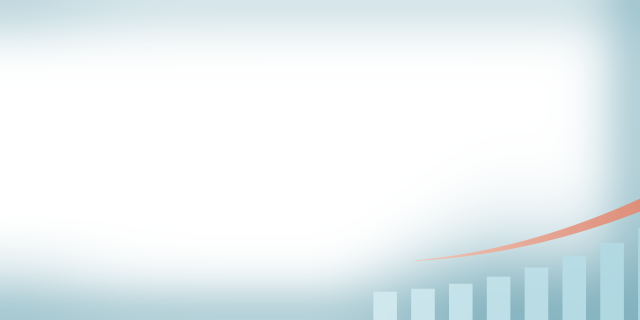
Write a WebGL 1 fragment shader that draws this background.

```glsl
precision highp float;
// Pale backdrop: white centre with soft teal haze along the edges, deepest at
// the lower right, where a row of rising bars stands under a swelling curve.
// Haze is built from Gaussian falloffs; bars repeat along x by cell index.

uniform vec2 u_resolution;

#define BAR_START 1.1667
#define BAR_PITCH 0.1182
#define BAR_WIDTH 0.0737
#define CURVE_START 1.29
#define CURVE_THICKNESS 0.019
#define HAZE_ABSORPTION vec3(0.50, 0.31, 0.26)
#define BAR_PALE vec3(0.82, 0.915, 0.935)
#define BAR_DEEP vec3(0.68, 0.845, 0.885)
#define CURVE_PALE vec3(0.94, 0.77, 0.71)
#define CURVE_DEEP vec3(0.87, 0.56, 0.48)

float falloff(float distance, float width) {
  float d = distance / width;
  return exp(-d * d);
}

// Overlapping layers of haze, each hiding part of what remains
float hazeAmount(vec2 p) {
  float rise = smoothstep(0.95, 1.6, p.x);
  float bottom = mix(0.58, 0.93, rise) * falloff(p.y, mix(0.125, 0.26, rise));
  float top = 0.32 * falloff(1.0 - p.y, 0.125);
  float right = 0.58 * falloff(2.0 - p.x, 0.13);
  float left = 0.25 * falloff(p.x, 0.3) * smoothstep(0.2, 0.5, abs(p.y - 0.55));
  return 1.0 - (1.0 - bottom) * (1.0 - top) * (1.0 - right) * (1.0 - left);
}

// Coverage of a band of given half width around zero, smoothed over one pixel
float band(float offset, float halfWidth, float pixel) {
  return clamp((halfWidth - abs(offset)) / pixel + 0.5, 0.0, 1.0);
}

vec3 drawBars(vec3 color, vec2 p, float pixel) {
  float cell = (p.x - BAR_START) / BAR_PITCH + 0.5 * (1.0 - BAR_WIDTH / BAR_PITCH);
  float index = floor(cell);
  float height = 0.0885 + index * (0.0059 + 0.00325 * index);
  float offset = (fract(cell) - 0.5) * BAR_PITCH;
  float cover = band(offset, 0.5 * BAR_WIDTH, pixel);
  cover *= clamp((height - p.y) / pixel + 0.5, 0.0, 1.0) * step(0.0, index);
  vec3 tint = mix(BAR_PALE, BAR_DEEP, clamp(index / 7.0, 0.0, 1.0));
  return mix(color, tint, 0.94 * cover);
}

vec3 drawCurve(vec3 color, vec2 p, float pixel) {
  float t = (p.x - CURVE_START) / (2.0 - CURVE_START);
  float along = clamp(t, 0.0, 1.0);
  float center = 0.185 + along * (0.049 + 0.125 * along);
  float halfWidth = 0.001 + CURVE_THICKNESS * pow(along, 1.25);
  float cover = band(p.y - center, halfWidth, pixel) * smoothstep(0.0, 0.02, t);
  return mix(color, mix(CURVE_PALE, CURVE_DEEP, along), cover);
}

void main() {
  // Canvas units: x runs 0 to 2, y runs 0 to 1
  vec2 p = gl_FragCoord.xy / u_resolution * vec2(2.0, 1.0);
  float pixel = 1.0 / u_resolution.y;

  vec3 color = 1.0 - hazeAmount(p) * HAZE_ABSORPTION;
  color = drawBars(color, p, pixel);
  color = drawCurve(color, p, pixel);
  gl_FragColor = vec4(color, 1.0);
}
```
